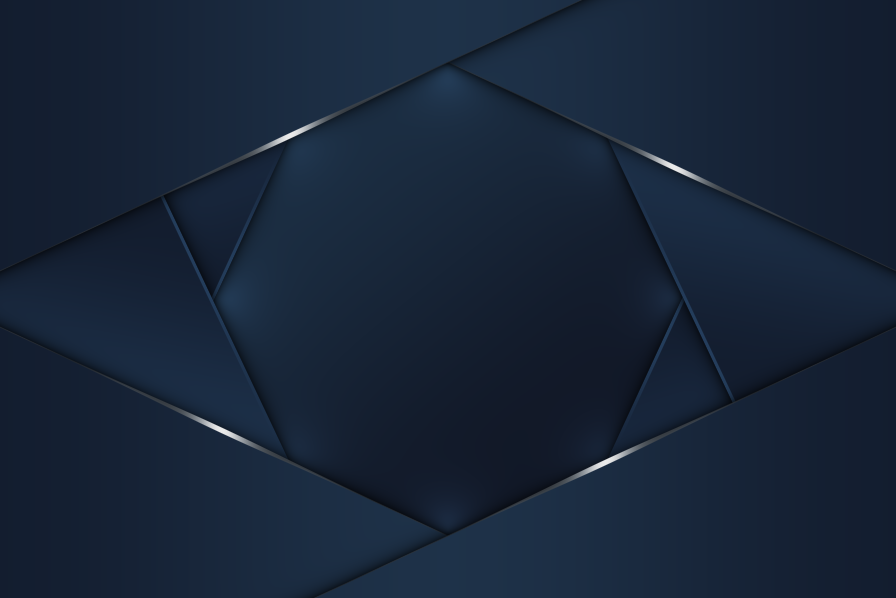
A Shadertoy shader for this background:

```glsl
float cover(float d) {
    float aa = 0.7 / iResolution.y;
    return smoothstep(-aa, aa, d);
}

// Lay a panel where d > 0 and cast a soft shadow where d < 0
vec3 layPanel(vec3 below, vec3 panel, float d, float depth) {
    float shade = 1.0 - depth * exp(min(d, 0.0) / 0.011);
    return mix(below * shade, panel, cover(d));
}

// Tapered metal strip with a bright spot at offset 0 along its length
vec3 metalEdge(vec3 col, float d, float along) {
    float swell = exp(-along * along / 0.020);
    float shine = exp(-along * along / 0.0022);
    float width = 0.0007 + 0.0036 * swell;
    float level = 0.24 + 0.20 * swell + 0.48 * shine;
    level *= 0.86 + 0.14 * sin(along * 37.0 + 1.5);
    vec3 metal = level * mix(vec3(0.90, 0.98, 1.06), vec3(1.0), shine);
    return mix(col, metal, cover(width - abs(d)) * (0.60 + 0.40 * swell));
}

// Thin blue rim just inside a panel
vec3 blueRim(vec3 panel, float d, float strength) {
    float rim = cover(d) * cover(0.0055 - d);
    return mix(panel, vec3(0.14, 0.24, 0.36), rim * strength);
}

void mainImage(out vec4 fragColor, in vec2 fragCoord) {
    vec2 p = (fragCoord - 0.5 * iResolution.xy) / iResolution.y;
    vec3 navy = vec3(0.075, 0.115, 0.185);
    vec3 steel = vec3(0.118, 0.195, 0.285);

    // Central plate, darkening toward the lower right
    float slope = dot(p, vec2(0.62, -0.78));
    vec3 col = mix(vec3(0.105, 0.175, 0.255), vec3(0.066, 0.092, 0.150),
                   smoothstep(-0.34, 0.32, slope));

    // Corner glows, mirrored into all quadrants
    for (int i = 0; i < 3; i++) {
        float angle = float(i) * 0.7854;
        vec2 corner = 0.388 * vec2(cos(angle), sin(angle));
        float r = length(abs(p) - corner);
        col += vec3(0.09, 0.16, 0.23) * exp(-r / 0.036);
    }

    // Inner side panels, paired by a half turn
    for (int i = 0; i < 2; i++) {
        vec2 q = i == 0 ? p : -p;
        float wedge = -dot(q, vec2(0.909, -0.419)) - 0.355;
        float wing = -dot(q, vec2(0.904, 0.427)) - 0.356;

        float wedgeLight = smoothstep(0.02, 0.27, q.y - 0.35 * (q.x + 0.35));
        vec3 wedgeCol = mix(navy, vec3(0.098, 0.160, 0.250), wedgeLight);
        wedgeCol = blueRim(wedgeCol, wedge, 1.0 - smoothstep(0.06, 0.26, q.y));
        col = layPanel(col, wedgeCol, wedge, 0.55);

        float wingDark = smoothstep(-0.22, 0.13, q.y + 0.20 * (q.x + 0.5));
        vec3 wingCol = mix(vec3(0.112, 0.188, 0.285), navy, wingDark);
        wingCol = blueRim(wingCol, wing, smoothstep(-0.28, 0.05, q.y));
        col = layPanel(col, wingCol, wing, 0.60);
    }

    // Outer panels and their metal edges
    vec3 outer = mix(steel, navy, smoothstep(-0.02, 0.78, abs(p.x)));
    for (int i = 0; i < 2; i++) {
        vec2 q = i == 0 ? p : -p;
        float falling = dot(q, vec2(0.4224, 0.9064)) - 0.359;
        float rising = dot(q, vec2(-0.4224, 0.9064)) - 0.359;
        col = layPanel(col, outer, falling, 0.65);
        col = metalEdge(col, falling, q.x - 0.378);
        col = layPanel(col, outer, rising, 0.65);
        col = metalEdge(col, rising, q.x + 0.264);
    }

    fragColor = vec4(col, 1.0);
}
```
